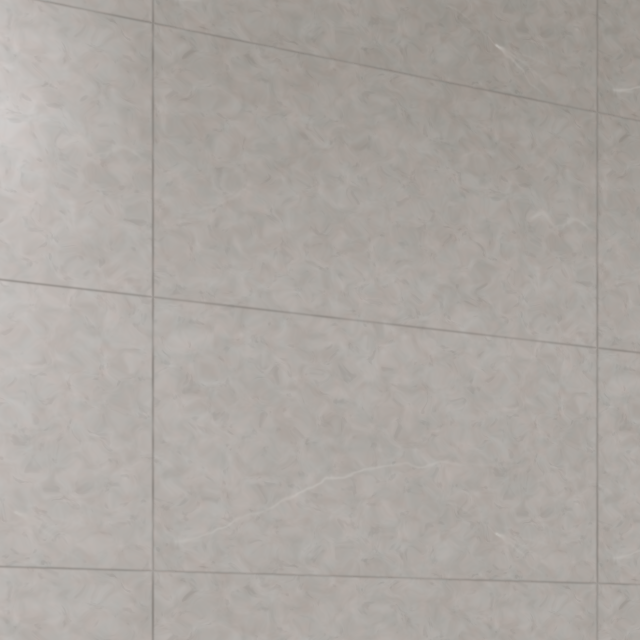
Reproduce this texture procedurally as a Shadertoy shader.

```glsl
// Large pale stone wall tiles in perspective, with thin joints, faint veins and side light.
#define STONE_DARK vec3(0.598, 0.576, 0.550)
#define STONE_LIGHT vec3(0.765, 0.745, 0.732)
#define JOINT_COLOR vec3(0.475, 0.455, 0.435)
#define VEIN_COLOR vec3(0.790, 0.775, 0.755)
#define JOINT_WIDTH 0.0021
#define JOINT_STRENGTH 0.50
#define MOTTLE 0.15
#define GRAIN 0.42
#define VEIN_STRENGTH 0.42
#define COLUMN_START 0.239
#define COLUMN_SCALE 0.530
#define TILE_ASPECT 1.75

float hash(vec2 p) {
    return fract(sin(dot(p, vec2(127.1, 311.7))) * 43758.5453);
}

float noise(vec2 p) {
    vec2 i = floor(p), f = fract(p);
    f = f * f * (3.0 - 2.0 * f);
    return mix(mix(hash(i), hash(i + vec2(1, 0)), f.x),
               mix(hash(i + vec2(0, 1)), hash(i + vec2(1, 1)), f.x), f.y);
}

float fbm(vec2 p) {
    float sum = 0.0, amp = 0.5;
    for (int i = 0; i < 3; i++) {
        sum += amp * noise(p);
        p = mat2(1.6, 1.2, -1.2, 1.6) * p + 7.3;
        amp *= 0.5;
    }
    return sum / 0.875;
}

// Height of one tile row on the canvas at horizontal position x
float rowHeight(float x) { return 0.4486 - 0.0864 * x; }

// Soft streak from a to b, tapering towards b
float streak(vec2 p, vec2 a, vec2 b, float width) {
    vec2 pa = p - a, ba = b - a;
    float along = clamp(dot(pa, ba) / dot(ba, ba), 0.0, 1.0);
    float d = length((pa - ba * along) * vec2(TILE_ASPECT, 1.0));
    return exp(-d * d / (width * width)) * (1.0 - 0.6 * along);
}

// Veins inside a slab one tile wide and two rows high
float veins(vec2 p) {
    vec2 q = p * vec2(TILE_ASPECT, 1.0);
    p += (vec2(fbm(q * 13.0), fbm(q * 13.0 + 31.0)) - 0.5) * vec2(0.022, 0.04);

    // Long rising vein
    float curve = mix(0.11, 0.43, smoothstep(0.0, 0.50, p.x)) + 0.05 * smoothstep(0.4, 0.75, p.x);
    float d = (p.y - curve) / 0.0068;
    float v = 0.7 * exp(-d * d) * smoothstep(0.04, 0.12, p.x) * (1.0 - smoothstep(0.5, 0.8, p.x));
    v += 0.25 * streak(p, vec2(0.75, 0.19), vec2(0.54, 0.41), 0.006);
    v += 0.8 * streak(p, vec2(0.045, 0.115), vec2(0.095, 0.125), 0.012);

    // Splinter fan near the lower right corner
    for (int i = 0; i < 3; i++) {
        float k = float(i);
        v += (0.7 - 0.2 * k) * streak(p, vec2(0.752, 0.195), vec2(0.857 + 0.015 * k, 0.03 + 0.055 * k), 0.0075);
    }

    // Ragged cloud and hairlines in the upper row
    float ragged = abs(p.y - 1.51 - 0.022 * sin(p.x * 75.0)) / 0.011;
    v += 0.5 * exp(-ragged * ragged) * smoothstep(0.81, 0.84, p.x) * (1.0 - smoothstep(0.96, 1.0, p.x));
    v += 0.25 * streak(p, vec2(0.84, 1.5), vec2(0.88, 1.54), 0.024);
    v += 0.4 * streak(p, vec2(0.85, 1.72), vec2(0.87, 1.80), 0.007);
    v += 0.3 * streak(p, vec2(0.186, 1.44), vec2(0.05, 1.29), 0.007);

    // Scattered short flecks
    for (int i = 0; i < 20; i++) {
        float k = float(i);
        vec2 a = vec2(hash(vec2(k, 1.7)), 2.0 * hash(vec2(k, 5.3)));
        float angle = 6.283 * hash(vec2(k, 9.1));
        v += 0.28 * streak(p, a, a + 0.04 * vec2(cos(angle), sin(angle)), 0.008);
    }
    return v * (0.6 + 0.8 * noise(q * 16.0));
}

// Side light with a soft glow at the upper left
float lighting(vec2 uv) {
    float level = 0.45 * (1.0 - smoothstep(0.4, 1.0, uv.y));
    level += exp(-3.5 * uv.x) * mix(0.29, 0.74, uv.y);
    vec2 g = (uv - vec2(0.0, 0.83)) / vec2(0.14, 0.17);
    return level + 0.45 * exp(-dot(g, g));
}

void mainImage(out vec4 fragColor, in vec2 fragCoord) {
    vec2 uv = fragCoord / iResolution.xy;

    // Perspective wall coordinates: one unit per tile
    float h = rowHeight(uv.x);
    vec2 wall = vec2(COLUMN_SCALE * (uv.x - COLUMN_START), uv.y - 0.1147 + 0.0281 * uv.x) / h;
    vec2 slab = vec2(fract(wall.x), mod(wall.y, 2.0));
    vec2 q = slab * vec2(TILE_ASPECT, 1.0);

    // Mottled stone: broad clouds and fine, slightly warped grain
    vec2 warp = vec2(noise(q * 18.0), noise(q * 18.0 + 50.0)) * 0.05;
    float stone = MOTTLE * (fbm(q * 7.0) - 0.5) + GRAIN * (fbm((q + warp) * 27.0 + 11.0) - 0.5);
    vec3 color = mix(STONE_DARK, STONE_LIGHT, lighting(uv) + stone);

    // Faint warm blush and small soft dark specks
    color += vec3(0.028, -0.006, -0.012) * (fbm(q * 24.0 + 40.0) - 0.5);
    float specks = smoothstep(0.6, 0.85, fbm((q + warp) * 34.0 + 63.0));
    color *= 1.0 - 0.045 * specks;
    color = mix(color, max(color, VEIN_COLOR), clamp(VEIN_STRENGTH * veins(slab), 0.0, 0.6));

    // Joints, measured in canvas units; the upright ones fade to the right
    vec2 d = abs(wall - round(wall));
    d *= vec2(h * h / (COLUMN_SCALE * rowHeight(COLUMN_START)), h);
    float width = max(JOINT_WIDTH, 0.8 / iResolution.y);
    vec2 line = exp(-d * d / (width * width)) * vec2(1.1 - 0.25 * uv.x, 0.78);
    float wear = 0.6 + 0.65 * noise(wall * 17.0);
    color = mix(color, JOINT_COLOR, JOINT_STRENGTH * wear * max(line.x, line.y));

    fragColor = vec4(color, 1.0);
}
```
